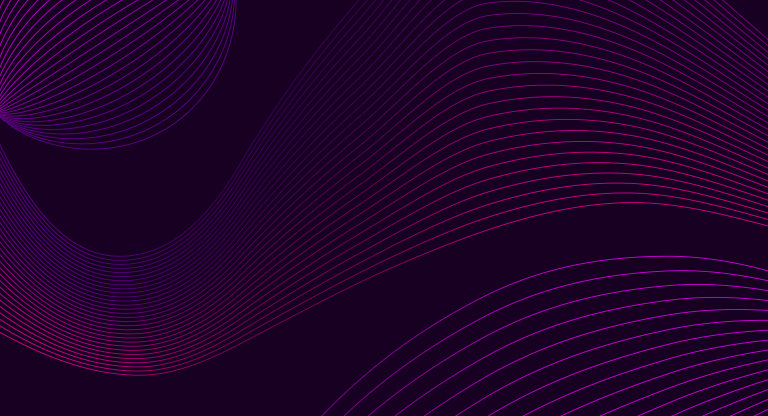
Write a Shadertoy shader that draws this background.

```glsl
// Three families of thin neon lines on a dark violet ground: a wide wave,
// a lens in the upper left and a fan in the lower right. Each family is a
// continuous index field whose whole numbers are drawn as strokes.

// Cubic between two knots, each given as (x, height, slope).
float arc(float x, vec3 a, vec3 b) {
    float w = b.x - a.x, t = (x - a.x) / w, r = 1.0 - t;
    return r * r * ((1.0 + 2.0 * t) * a.y + t * w * a.z)
         + t * t * ((3.0 - 2.0 * t) * b.y - r * w * b.z);
}

float waveFloor(float x) {
    vec3 trough = vec3(0.336, 0.098, 0.0), rise = vec3(0.576, 0.173, 0.52);
    vec3 slopeMid = vec3(0.959, 0.364, 0.43), crest = vec3(1.523, 0.513, 0.0);
    return x < trough.x ? arc(x, vec3(0.0, 0.201, -0.55), trough)
         : x < rise.x ? arc(x, trough, rise)
         : x < slopeMid.x ? arc(x, rise, slopeMid)
         : x < crest.x ? arc(x, slopeMid, crest)
         : arc(x, crest, vec3(1.842, 0.458, -0.26));
}

float waveCeiling(float x) {
    vec3 trough = vec3(0.288, 0.384, 0.0), rise = vec3(0.576, 0.604, 1.7);
    vec3 slopeMid = vec3(0.863, 1.0, 1.15), crest = vec3(1.175, 1.326, 0.0);
    return x < trough.x ? arc(x, vec3(0.0, 0.652, -2.1), trough)
         : x < rise.x ? arc(x, trough, rise)
         : x < slopeMid.x ? arc(x, rise, slopeMid)
         : x < crest.x ? arc(x, slopeMid, crest)
         : arc(x, crest, vec3(1.842, 0.909, -0.85));
}

float fanTop(float x) {
    vec3 shoulder = vec3(1.151, 0.281, 0.52), crest = vec3(1.607, 0.384, 0.0);
    return x < shoulder.x ? arc(x, vec3(0.772, -0.002, 1.05), shoulder)
         : x < crest.x ? arc(x, shoulder, crest)
         : arc(x, crest, vec3(1.842, 0.35, -0.27));
}

// Pixel coverage of the strokes lying at whole values first..last.
float strokes(float index, float first, float last) {
    float slope = max(length(vec2(dFdx(index), dFdy(index))), 1e-5);
    float id = floor(index + 0.5);
    float d = (index - id) / slope;
    float halfWidth = 0.0011 * iResolution.y;
    float cover = clamp(d + 0.5, -halfWidth, halfWidth)
                - clamp(d - 0.5, -halfWidth, halfWidth);
    return clamp(cover, 0.0, 1.0) * step(first, id) * step(id, last);
}

void mainImage(out vec4 fragColor, in vec2 fragCoord) {
    vec2 p = fragCoord / iResolution.y;
    vec3 color = vec3(0.09, 0.0, 0.13);

    // Wave: strokes blended from the lower edge to the upper one
    float bottom = waveFloor(p.x);
    float level = (p.y - bottom) / (waveCeiling(p.x) - bottom);
    vec3 pink = vec3(0.82, 0.0, 0.52);
    vec3 violet = mix(vec3(0.36, 0.0, 0.52), vec3(0.48, 0.0, 0.5), smoothstep(0.5, 1.6, p.x));
    vec3 waveColor = mix(pink, violet, smoothstep(0.0, 0.75, level));
    float glow = mix(0.55, 1.0, smoothstep(0.1, 0.6, abs(p.x - 0.72)));
    color = mix(color, waveColor, glow * strokes(level * 29.0, 0.0, 29.0));

    // Lens: arcs that bulge to both sides of a chord and pinch at its ends
    vec2 tip = vec2(-0.012, 0.731), chord = vec2(0.559, 0.365);
    vec2 axis = normalize(chord), q = p - tip;
    float s = dot(q, axis) / length(chord);
    float bulge = 0.259 * pow(max(4.0 * s * (1.0 - s), 0.001), 0.65);
    float side = dot(q, vec2(axis.y, -axis.x)) / bulge;
    vec3 lensColor = mix(vec3(0.72, 0.0, 0.76), vec3(0.36, 0.0, 0.52), smoothstep(-0.7, 0.8, side));
    color = mix(color, lensColor, strokes(side * 13.0, -16.0, 13.0));

    // Fan: strokes stacked below a crest, closing up to the right
    float reach = (p.x - 0.772) / 1.07;
    float spacing = max(0.0528 - 0.0288 * reach * reach, 0.01);
    float rung = (fanTop(p.x) - p.y) / spacing;
    vec3 fanColor = mix(vec3(0.5, 0.0, 0.56), vec3(0.8, 0.0, 0.84), smoothstep(0.0, 0.65, reach));
    color = mix(color, fanColor, strokes(rung, 0.0, 18.0) * step(-0.01, reach));

    fragColor = vec4(color, 1.0);
}
```
